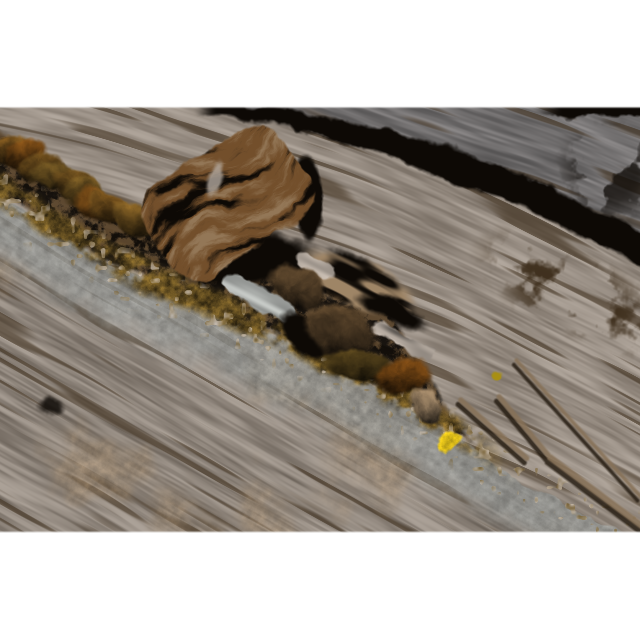
This texture is drawn by a three.js fragment shader. Its source:

```glsl
varying vec2 vUv;

const vec3 PALE = vec3(.70, .66, .62);
const vec3 MID = vec3(.46, .42, .38);
const vec3 TAN = vec3(.62, .52, .40);
const vec3 COOL = vec3(.59, .60, .59);
const vec3 SLATE = vec3(.44, .43, .43);
const vec3 BARK = vec3(.45, .31, .17);
const vec3 EARTH = vec3(.25, .19, .12);
const vec3 OLIVE = vec3(.37, .29, .12);
const vec3 AMBER = vec3(.42, .25, .07);
const vec3 GOLD = vec3(.88, .75, .10);
const vec3 SHADE = vec3(.05, .035, .02);
const vec2 BAND = vec2(.169, .832);
const float TILT = -.47;
const float EDGE = .0025;
const float BEADS = 8.;

vec3 ink;  // colour painted so far
vec2 q;    // position with ragged offsets

float hash(vec2 p) {
  vec3 h = fract(p.xyx * .1031);
  h += dot(h, h.yzx + 33.33);
  return fract((h.x + h.y) * h.z);
}

float noise(vec2 p) {
  vec2 i = floor(p), f = fract(p);
  f *= f * (3. - 2. * f);
  return mix(mix(hash(i), hash(i + vec2(1, 0)), f.x),
             mix(hash(i + vec2(0, 1)), hash(i + 1.), f.x), f.y);
}

float fbm(vec2 p) {
  float sum = 0., amp = .533;
  for (int i = 0; i < 4; i++) {
    sum += amp * noise(p);
    p = p * 2.03 + 17.;
    amp *= .5;
  }
  return sum;
}

vec2 turn(vec2 p, float a) {
  return vec2(cos(a) * p.x + sin(a) * p.y, cos(a) * p.y - sin(a) * p.x);
}

float below(float d, float soft) { return 1. - smoothstep(-soft, soft, d); }

void paint(vec3 tint, float cover) { ink = mix(ink, tint, cover); }

float oval(vec2 c, vec2 r, float a, float soft) {
  return below(length(turn(q - c, a) / r) - 1., soft);
}

float stroke(vec2 p, vec2 a, vec2 b, float w) {
  vec2 d = b - a;
  float t = clamp(dot(p - a, d) / dot(d, d), 0., 1.);
  return below(length(p - a - d * t) - w, EDGE);
}

// g.x runs along the fibres, g.y across them
vec3 wood(vec2 g, vec3 pale, vec3 dark) {
  g.y += .012 * noise(g * vec2(7, 12));
  float fibre = .55 * noise(g * vec2(9, 150)) + .45 * noise(g * vec2(22, 260));
  float tone = .55 * fibre + .5 * fbm(g * vec2(5, 24));
  float split = smoothstep(.68, .86, noise(g * vec2(6, 115) + 31.));
  return mix(mix(dark, pale, smoothstep(.12, .85, tone)), EARTH, .6 * split);
}

// Rounded lump lit from above
void bead(vec2 o, vec2 r, float a, vec3 tint) {
  float light = .4 + .4 * (q.y - o.y) / r.y + .6 * fbm(q * 60.);
  paint(tint * max(light, .15), oval(o, r, a, .16));
}

void boards(vec2 p, float rough, float grit) {
  float rim = q.y - .69 + .53 * q.x - .012 * sin(9. * q.x + 3.);
  vec3 upper = wood(vec2(p.x, p.y + .2 * p.x + .18 * p.x * p.x), PALE, MID);
  upper = mix(upper, EARTH, oval(vec2(.9, .54), vec2(.13, .05), TILT, .5) * smoothstep(.45, .65, rough));
  ink = wood(vec2(p.x, p.y + .58 * p.x), PALE * .96, MID * .88);
  paint(TAN * (.6 + .7 * grit), .45 * smoothstep(.48, .7, fbm(p * 7. + 8.)));
  paint(COOL * (.78 + .4 * grit), .75 * smoothstep(-.11, -.04, rim + .03 * rough));
  paint(upper, smoothstep(-EDGE, EDGE, rim));

  // Far board, long crack and dark corner
  float t = p.x - .33, s = max(t, 0.);
  float gap = q.y - .832 + .109 * t + .331 * s * s;
  paint(wood(vec2(p.x, p.y + .36 * p.x), SLATE * 1.3, SLATE * .75), smoothstep(0., .01, gap) * step(.3, p.x));
  paint(SHADE, .75 * oval(vec2(.96, .73), vec2(.07, .06), -.5, .5) * smoothstep(.45, .6, rough));
  float width = .01 + .016 * smoothstep(.35, .75, p.x);
  paint(SHADE, below(abs(gap) - width, .004) * smoothstep(.3, .34, p.x));
  paint(SHADE, smoothstep(.814, .82, q.y) * smoothstep(.83, .88, p.x));

  // Hollow channel, olive crust and flecks
  float depth = .1 + .05 * smoothstep(.2, .45, p.x) - .16 * smoothstep(.56, .78, p.x);
  paint(mix(SHADE, EARTH * 1.4, smoothstep(.35, .65, grit)), .93 * smoothstep(0., .012, rim) * below(rim - depth, .01));
  float crust = below(abs(rim - .012) - .023, .011) * below(p.x - .75, .07);
  paint(OLIVE * (.2 + 1.7 * grit), crust * smoothstep(.25, .5, rough));
  float fleck = smoothstep(.74, .84, noise(p * 105.)) * below(abs(rim) - .04, .02);
  paint(mix(OLIVE, PALE, noise(p * 160.)) * 1.2, .75 * fleck);
}

void main() {
  vec2 p = vUv;
  float rough = fbm(p * 28.), grit = fbm(p * 95.);
  q = p + .022 * (vec2(rough, fbm(p * 28. + 50.)) - .5);
  boards(p, rough, grit);

  // Resin beads on the left
  for (float k = 0.; k <= BEADS; k++) {
    vec2 jitter = vec2(hash(vec2(k, 2)), hash(vec2(k, 7))) - .5;
    vec2 o = mix(vec2(.005, .762), vec2(.2, .657), k / BEADS) + .025 * jitter;
    bead(o, vec2(.034, .023), .3 - k / BEADS, mix(AMBER, OLIVE, hash(vec2(k, 4))) * 1.15);
  }

  // Splinters, shadows and lumps in the middle
  float shreds = noise(turn(p, TILT) * vec2(18, 110));
  paint(SHADE, oval(vec2(.482, .69), vec2(.022, .062), 0., .15));
  paint(SHADE, oval(vec2(.39, .59), vec2(.1, .035), .15, .25));
  paint(mix(SHADE, TAN, smoothstep(.25, .7, shreds)), oval(vec2(.56, .56), vec2(.09, .037), TILT, .2));
  paint(SHADE, oval(vec2(.615, .512), vec2(.055, .017), TILT, .3));
  paint(PALE * (.7 + .5 * shreds), stroke(q, vec2(.475, .596), vec2(.505, .577), .013));
  paint(PALE * (.5 + .7 * shreds), stroke(q, vec2(.59, .485), vec2(.67, .445), .009));
  bead(vec2(.465, .55), vec2(.045, .032), TILT, EARTH * 1.4);
  paint(COOL * (.75 + .6 * shreds), stroke(q, vec2(.365, .557), vec2(.45, .508), .016));
  paint(SHADE, oval(vec2(.475, .475), vec2(.045, .025), -.75, .2));
  bead(vec2(.53, .483), vec2(.052, .04), -.3, EARTH * 1.35);
  bead(vec2(.56, .43), vec2(.05, .025), -.2, OLIVE * .9);
  bead(vec2(.63, .412), vec2(.045, .031), .15, AMBER * 1.15);
  bead(vec2(.667, .363), vec2(.028, .022), -.7, TAN);

  // Weathered chunk
  vec2 b = turn(q - vec2(.353, .683), .6);
  float box = length(max(abs(b) - vec2(.083, .039), 0.)) - .046;
  b.y += .018 * sin(b.x * 24.);
  float relief = .6 * noise(b * vec2(16, 75) + 9.) + .4 * fbm(b * vec2(35, 120));
  vec3 bark = mix(SHADE, BARK, smoothstep(.25, .53, relief));
  paint(mix(bark, TAN, .75 * smoothstep(.56, .78, relief)), below(box, EDGE));
  paint(PALE, .8 * oval(vec2(.337, .72), vec2(.012, .028), -.3, .4));

  // Bright drops and dark knot
  paint(GOLD * (.65 + .7 * grit), oval(vec2(.699, .309), vec2(.017, .013), .4, .2));
  paint(GOLD * .75, oval(vec2(.779, .409), vec2(.009, .007), 0., .3));
  paint(SHADE, .85 * oval(vec2(.08, .365), vec2(.018, .011), 0., .5));

  // Dry needles, shadow first
  for (float lit = 0.; lit < 2.; lit++) {
    vec2 n = p + (1. - lit) * vec2(.004, .007), bend = vec2(.86, .285);
    float cover = stroke(n, vec2(.807, .437), vec2(1, .225), .003);
    cover = max(cover, stroke(n, vec2(.78, .38), bend, .004));
    cover = max(cover, stroke(n, bend, vec2(1.01, .173), .005));
    cover = max(cover, stroke(n, vec2(.72, .375), vec2(.823, .284), .004));
    paint(mix(EARTH * .6, TAN * .85, lit), .85 * cover);
  }

  // White margins
  paint(vec3(1), 1. - below(BAND.x - p.y, EDGE) * below(p.y - BAND.y, EDGE));
  gl_FragColor = vec4(ink, 1);
}
```
